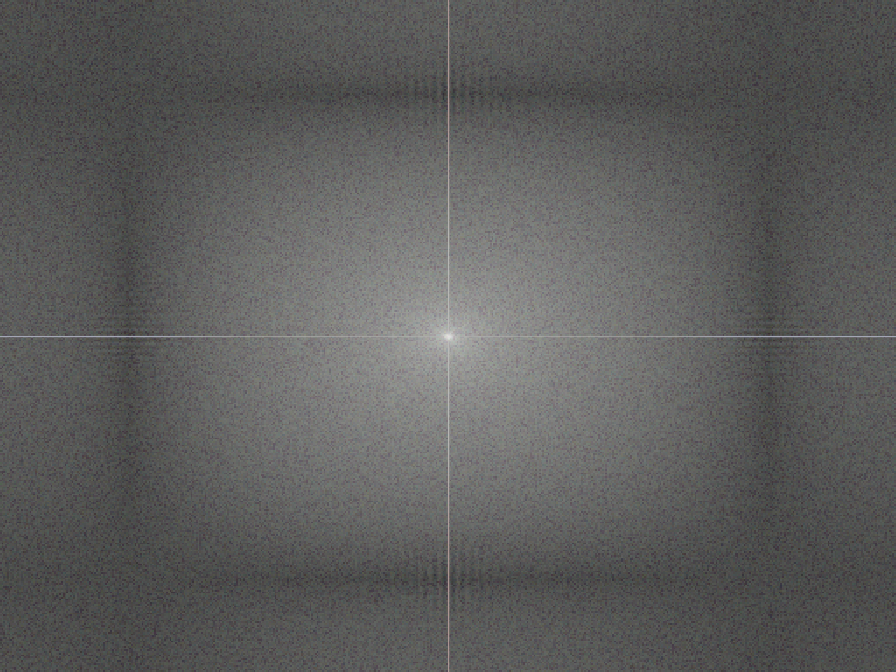
This background is drawn by a Shadertoy shader. Its source:

```glsl
// A grainy grey log-magnitude spectrum: a bright core falling off with distance,
// dark bands where a sinc envelope crosses zero, and thin bright axes.
// Built from a sinc product under a logarithm, hashed speckle and cosine fringes.

#define CENTER vec2(0.5007, 0.4991)
#define NULL_AT vec2(0.358, 0.361)
#define FLOOR_LEVEL 0.287
#define LOG_GAIN 0.065
#define SIGNAL 5.0
#define GRAIN_CELLS vec2(512.0, 384.0)
#define GRAIN_GAIN 0.05
#define GRAIN_TINT 0.45
#define AXIS_WIDTH vec2(0.0013, 0.0017)
#define FRINGE_PERIOD 0.0105
#define FRINGE_GAIN 0.04

const float PI = 3.14159;

vec3 hash3(vec2 cell) {
    vec3 h = fract(cell.xyx * vec3(0.1031, 0.1030, 0.0973));
    h += dot(h, h.yxz + 33.33);
    return fract((h.xxy + h.yzz) * h.zyx);
}

float sincMagnitude(float x) {
    float a = PI * max(abs(x), 0.001);
    return abs(sin(a) / a);
}

// Logarithm of a Rayleigh-distributed amplitude, shifted to zero mean
vec3 logSpeckle(vec3 u) {
    return 0.5 * log(-log(clamp(u, 0.02, 0.98))) + 0.28;
}

// Coverage of a thin line by one pixel
float lineCoverage(float dist, float width, float pixel) {
    float cover = (0.5 * (width + pixel) - abs(dist)) / pixel;
    return clamp(cover, 0.0, min(1.0, width / pixel));
}

// Stripes parallel to an axis, strongest where they cross a dark band
float fringes(float across, float along, float bandAt) {
    float offset = (abs(along) - bandAt) / 0.05;
    float envelope = exp(-abs(across) / 0.035 - offset * offset);
    return envelope * cos(2.0 * PI * across / FRINGE_PERIOD);
}

void mainImage(out vec4 fragColor, in vec2 fragCoord) {
    vec2 pixel = 1.0 / iResolution.xy;
    vec2 p = fragCoord * pixel - CENTER;
    vec2 q = abs(p);

    // Smooth envelope with its dark bands
    float radius = sqrt(dot(p, p) + 0.000016);
    float lobes = sincMagnitude(p.x / NULL_AT.x) * sincMagnitude(p.y / NULL_AT.y);
    float level = FLOOR_LEVEL + LOG_GAIN * log(1.0 + SIGNAL * lobes / radius);
    level += 0.12 * exp(-dot(p, p) / 0.00003);
    vec3 color = vec3(level) * vec3(1.0, 1.0, 0.99);

    // Lightly tinted speckle
    vec2 cell = floor(fragCoord * pixel * GRAIN_CELLS);
    vec3 speckle = logSpeckle(hash3(cell));
    color += GRAIN_GAIN * mix(speckle.ggg, speckle, GRAIN_TINT);

    // Fringes beside the axes, cool at the sides and warm above and below
    float sideFringe = fringes(p.y, p.x, NULL_AT.x);
    float poleFringe = fringes(p.x, p.y, NULL_AT.y);
    color += FRINGE_GAIN * sideFringe * vec3(0.7, 0.8, 1.2);
    color += FRINGE_GAIN * poleFringe * vec3(1.2, 0.8, 0.7);

    // Bright axes, tinted toward their outer ends
    float outerX = smoothstep(0.2, 0.34, q.x);
    float outerY = smoothstep(0.12, 0.34, q.y);
    vec3 upright = mix(vec3(0.74, 0.74, 0.73), vec3(0.72, 0.62, 0.61), outerY);
    vec3 level0 = mix(vec3(0.70, 0.70, 0.69), vec3(0.65, 0.66, 0.72), outerX);
    float coverX = lineCoverage(p.x, AXIS_WIDTH.x, pixel.x);
    float coverY = lineCoverage(p.y, AXIS_WIDTH.y, pixel.y);
    color = mix(color, max(color, upright), 0.9 * coverX);
    color = mix(color, max(color, level0), mix(0.6, 1.0, outerX) * coverY);

    fragColor = vec4(clamp(color, 0.0, 1.0), 1.0);
}
```
